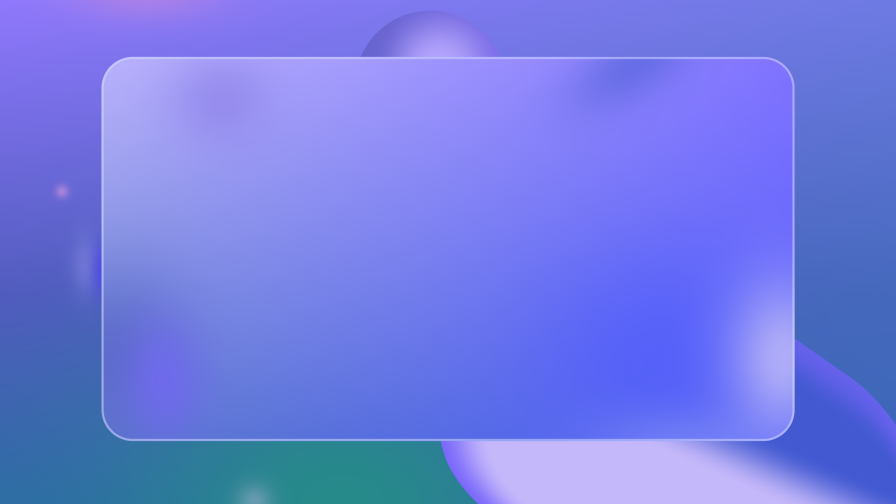
Reproduce this background procedurally as a WebGL 2 fragment shader.

```glsl
#version 300 es
precision highp float;
// A frosted glass card over a violet to teal gradient, with a sphere and a
// curved ribbon behind it. Distance functions cut the shapes; bilinear
// gradients and Gaussian glows give the blurred colours.

uniform vec2 u_resolution;
out vec4 outColor;

#define CARD_CENTER vec2(0.889, 0.506)
#define CARD_HALF vec2(0.6875, 0.381)
#define CARD_RADIUS 0.062
#define BORDER_WIDTH 0.0042
#define BORDER_ALPHA 0.55
#define SPHERE_CENTER vec2(0.854, 0.829)
#define SPHERE_RADIUS 0.150
#define LAVENDER vec3(0.77, 0.72, 0.98)
#define VIOLET vec3(0.47, 0.40, 0.98)
#define DEEP_BLUE vec3(0.26, 0.35, 0.82)

float roundedBox(vec2 p, vec2 halfSize, float radius) {
  vec2 q = abs(p) - halfSize + radius;
  return length(max(q, 0.0)) + min(max(q.x, q.y), 0.0) - radius;
}

float glow(vec2 p, vec2 center, vec2 radius) {
  vec2 q = (p - center) / radius;
  return exp(-dot(q, q));
}

// Coverage of a shape, smoothed over about one pixel
float cover(float dist) {
  float px = 1.0 / u_resolution.y;
  return 1.0 - smoothstep(-0.75 * px, 0.75 * px, dist);
}

vec3 bilinear(vec2 t, vec3 bottomL, vec3 bottomR, vec3 topL, vec3 topR) {
  return mix(mix(bottomL, bottomR, t.x), mix(topL, topR, t.x), t.y);
}

vec3 backdrop(vec2 p, vec2 uv) {
  vec3 midL = vec3(0.32, 0.36, 0.75), midR = vec3(0.27, 0.41, 0.74);
  vec3 lower = bilinear(vec2(uv.x, clamp(uv.y / 0.42, 0.0, 1.0)),
    vec3(0.18, 0.42, 0.65), vec3(0.22, 0.40, 0.72), midL, midR);
  vec3 upper = bilinear(vec2(uv.x, clamp((uv.y - 0.42) / 0.58, 0.0, 1.0)),
    midL, midR, vec3(0.56, 0.47, 0.99), vec3(0.43, 0.48, 0.89));
  vec3 col = uv.y < 0.42 ? lower : upper;
  col = mix(col, vec3(0.15, 0.54, 0.54), glow(p, vec2(0.68, 0.0), vec2(0.42, 0.30)));
  col = mix(col, vec3(0.69, 0.51, 0.90), 0.8 * glow(p, vec2(0.29, 1.01), vec2(0.15, 0.05)));
  // Small blurred lights
  col = mix(col, vec3(0.72, 0.54, 0.86), 0.8 * glow(p, vec2(0.123, 0.620), vec2(0.013)));
  col = mix(col, vec3(0.50, 0.64, 0.74), 0.7 * glow(p, vec2(0.505, 0.005), vec2(0.035)));
  col = mix(col, vec3(0.48, 0.50, 0.86), 0.7 * glow(p, vec2(0.170, 0.475), vec2(0.026, 0.06)));
  return mix(col, vec3(0.30, 0.28, 0.90), 0.9 * glow(p, vec2(0.207, 0.465), vec2(0.023, 0.05)));
}

vec3 sphereColor(vec2 p) {
  vec2 q = (p - SPHERE_CENTER) / SPHERE_RADIUS;
  float light = 1.0 - smoothstep(0.1, 0.9, length(q - vec2(0.12, 0.25)));
  vec3 shade = mix(vec3(0.40, 0.39, 0.80), vec3(0.49, 0.43, 0.92), 0.5 + 0.5 * q.x);
  return mix(shade, vec3(0.70, 0.64, 0.99), light);
}

// Signed distances to the left (x) and upper (y) ribbon edges
vec2 ribbonEdges(vec2 p) {
  float drop = 0.125 - p.y;
  float bend = max(p.x - 1.69, 0.0);
  float left = 0.875 + 0.14 * drop + 3.6 * drop * drop - p.x;
  float top = p.y - 0.329 + 0.7 * (p.x - 1.576) + 4.0 * bend * bend;
  return vec2(left, top / 1.25);
}

vec3 ribbonColor(vec2 p, vec2 edges) {
  vec3 col = mix(DEEP_BLUE, VIOLET, 0.65 * (1.0 - smoothstep(0.0, 0.08, -edges.y)));
  float band = dot(p - vec2(1.50, 0.08), vec2(-0.41, -0.91));
  col = mix(col, LAVENDER, smoothstep(-0.06, 0.055, band));
  return mix(col, VIOLET, 1.0 - smoothstep(-0.01, 0.10, -edges.x));
}

vec3 glassColor(vec2 p) {
  vec2 t = (p - CARD_CENTER) / (2.0 * CARD_HALF) + 0.5;
  vec3 col = bilinear(clamp(t, 0.0, 1.0), vec3(0.36, 0.48, 0.80), vec3(0.31, 0.36, 0.98),
    vec3(0.73, 0.70, 0.99), vec3(0.50, 0.45, 1.0));
  // Shadows and lights seen through the frosting
  col = mix(col, vec3(0.57, 0.53, 0.92), 0.8 * glow(p, vec2(0.44, 0.80), vec2(0.10, 0.09)));
  vec2 tilted = vec2(p.x - 0.8 * (p.y - 0.86), p.y);
  col = mix(col, vec3(0.37, 0.41, 0.88), 0.8 * glow(tilted, vec2(1.25, 0.87), vec2(0.10, 0.09)));
  col = mix(col, vec3(0.34, 0.40, 0.77), 0.8 * glow(p, vec2(0.23, 0.29), vec2(0.13, 0.17)));
  col = mix(col, vec3(0.44, 0.41, 0.94), 0.85 * glow(p, vec2(0.325, 0.245), vec2(0.08, 0.12)));
  col = mix(col, vec3(0.31, 0.36, 0.99), 0.6 * glow(p, vec2(1.32, 0.305), vec2(0.25, 0.20)));
  col = mix(col, vec3(0.47, 0.52, 0.96), 0.75 * glow(p, vec2(1.36, 0.12), vec2(0.20, 0.07)));
  return mix(col, vec3(0.70, 0.69, 0.97), 0.95 * glow(p, vec2(1.555, 0.29), vec2(0.11, 0.16)));
}

void main() {
  vec2 p = gl_FragCoord.xy / u_resolution.y;
  vec2 uv = gl_FragCoord.xy / u_resolution;
  vec3 col = backdrop(p, uv);

  col = mix(col, sphereColor(p), cover(length(p - SPHERE_CENTER) - SPHERE_RADIUS));
  vec2 edges = ribbonEdges(p);
  col = mix(col, ribbonColor(p, edges), cover(max(edges.x, edges.y)));

  // Glass card and its bright outline
  float card = roundedBox(p - CARD_CENTER, CARD_HALF, CARD_RADIUS);
  col = mix(col, glassColor(p), cover(card));
  float outline = cover(card) * (1.0 - cover(card + BORDER_WIDTH));
  col = mix(col, vec3(0.82, 0.85, 1.0), BORDER_ALPHA * outline);
  outColor = vec4(col, 1.0);
}
```
